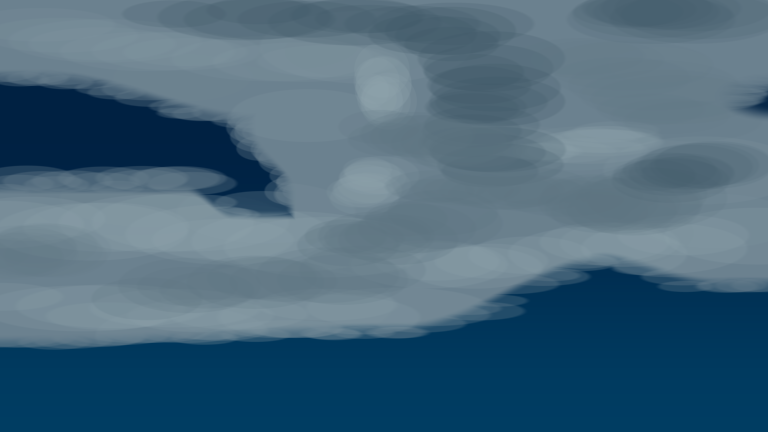
A Shadertoy shader for this background:

```glsl
// Layered translucent storm clouds parting over a deep blue sky.

const vec3 SKY_LOW = vec3(0.0, 0.238, 0.385);
const vec3 SKY_HIGH = vec3(0.0, 0.130, 0.260);
const vec3 MIST = vec3(0.42, 0.505, 0.56);
const vec3 PALE = vec3(0.58, 0.66, 0.69);
const vec3 SLATE = vec3(0.36, 0.45, 0.50);
const vec3 STORM = vec3(0.23, 0.33, 0.39);
const float WIDTH = 16.0 / 9.0;

vec2 hash2(float n) {
    return fract(sin(vec2(n, n + 37.7) * vec2(12.9898, 78.233)) * 43758.55);
}

// Smooth coverage of an axis-aligned ellipse.
float ellipse(vec2 p, vec2 center, vec2 radius, float soft) {
    float d = (length((p - center) / radius) - 1.0) * min(radius.x, radius.y);
    return 1.0 - smoothstep(-soft, soft, d);
}

// Outlines of the cloud bank and of the opening at the left.
float bankBase(float x) {
    return 0.20 + 0.03 * smoothstep(0.0, 0.95, x)
        + 0.165 * smoothstep(0.93, 1.42, x) - 0.06 * smoothstep(1.38, 1.65, x);
}
float gapTop(float x) { return 0.815 - 0.10 * smoothstep(0.1, 0.6, x); }
float gapFloor(float x) { return 0.575 - 0.06 * smoothstep(0.43, 0.54, x); }
float gapEnd(float y) { return 0.57 + 0.09 * (1.0 - smoothstep(0.56, 0.70, y)); }

// Adds one translucent puff to the coverage.
float addPuff(float cover, vec2 p, vec2 center, vec2 size, float seed, float soft) {
    vec2 h = hash2(seed);
    vec2 at = center + (h - 0.5) * size * vec2(0.6, 1.3);
    float puff = ellipse(p, at, size * mix(0.6, 1.3, h.y), soft);
    return mix(cover, 1.0, 0.32 * puff);
}

float cloudCover(vec2 p, float soft) {
    float gap = max(max(p.y - gapTop(p.x), gapFloor(p.x) - p.y), p.x - gapEnd(p.y));
    float cover = smoothstep(0.0, 0.026, min(gap, p.y - bankBase(p.x)));
    // Small opening at the right border
    float rift = length((p - vec2(1.80, 0.775)) / vec2(0.15, 0.06));
    cover *= 1.0 - 0.92 * (1.0 - smoothstep(0.35, 1.0, rift));
    // Scalloped rims
    for (int i = 0; i < 44; i++) {
        float n = float(i), x = n / 43.0 * WIDTH;
        cover = addPuff(cover, p, vec2(x, bankBase(x) + 0.012), vec2(0.105, 0.021), n, soft);
    }
    for (int i = 0; i < 18; i++) {
        float n = float(i), t = n / 17.0;
        float x = t * 0.60, y = mix(0.54, 0.72, t);
        cover = addPuff(cover, p, vec2(x, gapTop(x) + 0.008), vec2(0.085, 0.021), n + 60.0, soft);
        cover = addPuff(cover, p, vec2(x, gapFloor(x)), vec2(0.085, 0.022), n + 90.0, soft);
        cover = addPuff(cover, p, vec2(gapEnd(y) + 0.025, y), vec2(0.055, 0.030), n + 120.0, soft);
        cover = addPuff(cover, p, vec2(1.65 + 0.15 * t, 0.74 + 0.10 * t), vec2(0.07, 0.014), n + 150.0, soft);
    }
    return cover;
}

// Lays jittered ellipses along a quadratic curve from a through b to c.
vec3 stroke(vec3 base, vec2 p, vec2 a, vec2 b, vec2 c, vec2 size, vec3 tint, float alpha, float soft) {
    for (int i = 0; i < 10; i++) {
        float t = (float(i) + 0.5) / 10.0;
        vec2 h = hash2(float(i) * 3.1 + a.x * 17.0 + a.y * 29.0);
        vec2 at = mix(mix(a, b, t), mix(b, c, t), t) + (h - 0.5) * size * 0.6;
        base = mix(base, tint, alpha * ellipse(p, at, size * mix(0.7, 1.2, h.x), soft));
    }
    return base;
}

vec3 cloudColor(vec2 p, float soft) {
    vec3 c = MIST;
    // Faint overlapping sheets
    for (int i = 0; i < 36; i++) {
        vec2 h = hash2(float(i) + 200.0), k = hash2(float(i) + 300.0);
        vec2 size = vec2(0.16, 0.055) * mix(0.6, 1.7, k.x);
        c = mix(c, mix(SLATE, PALE, k.y), 0.13 * ellipse(p, h * vec2(WIDTH, 1.0), size, soft));
    }
    // Bright lower bank and lit upper left
    c = stroke(c, p, vec2(0.00, 0.47), vec2(0.38, 0.49), vec2(0.76, 0.43), vec2(0.22, 0.065), PALE, 0.17, soft);
    c = stroke(c, p, vec2(0.02, 0.31), vec2(0.40, 0.24), vec2(0.95, 0.30), vec2(0.20, 0.045), PALE, 0.16, soft);
    c = stroke(c, p, vec2(0.95, 0.37), vec2(1.25, 0.42), vec2(1.75, 0.45), vec2(0.18, 0.055), PALE, 0.17, soft);
    c = stroke(c, p, vec2(0.10, 0.94), vec2(0.25, 0.88), vec2(0.85, 0.85), vec2(0.20, 0.045), PALE, 0.09, soft);
    c = stroke(c, p, vec2(1.27, 0.64), vec2(1.36, 0.66), vec2(1.47, 0.71), vec2(0.13, 0.027), PALE, 0.12, soft);
    // Bright breaks beside the dark column
    c = stroke(c, p, vec2(0.87, 0.83), vec2(0.87, 0.79), vec2(0.90, 0.76), vec2(0.055, 0.055), PALE, 0.14, soft);
    c = stroke(c, p, vec2(0.83, 0.54), vec2(0.86, 0.58), vec2(0.88, 0.61), vec2(0.08, 0.04), PALE, 0.13, soft);
    // Grey folds in the lower bank
    c = stroke(c, p, vec2(0.33, 0.32), vec2(0.60, 0.35), vec2(0.86, 0.36), vec2(0.15, 0.058), SLATE, 0.18, soft);
    c = stroke(c, p, vec2(0.00, 0.42), vec2(0.06, 0.41), vec2(0.14, 0.42), vec2(0.13, 0.055), SLATE, 0.08, soft);
    c = stroke(c, p, vec2(0.79, 0.43), vec2(0.90, 0.46), vec2(1.02, 0.50), vec2(0.12, 0.050), SLATE, 0.22, soft);
    // Dark canopy and twisting column
    c = stroke(c, p, vec2(0.42, 0.97), vec2(0.75, 0.97), vec2(1.05, 0.94), vec2(0.17, 0.045), STORM, 0.19, soft);
    c = stroke(c, p, vec2(0.98, 0.94), vec2(1.17, 0.87), vec2(1.13, 0.76), vec2(0.15, 0.055), STORM, 0.21, soft);
    c = stroke(c, p, vec2(1.16, 0.78), vec2(1.08, 0.70), vec2(1.18, 0.60), vec2(0.15, 0.050), STORM, 0.18, soft);
    c = stroke(c, p, vec2(0.89, 0.70), vec2(1.00, 0.67), vec2(1.12, 0.65), vec2(0.12, 0.050), SLATE, 0.18, soft);
    c = stroke(c, p, vec2(1.00, 0.57), vec2(1.15, 0.57), vec2(1.30, 0.55), vec2(0.13, 0.040), SLATE, 0.17, soft);
    // Dark billows at the right
    c = stroke(c, p, vec2(1.37, 0.53), vec2(1.43, 0.52), vec2(1.49, 0.54), vec2(0.14, 0.060), SLATE, 0.17, soft);
    c = stroke(c, p, vec2(1.52, 0.58), vec2(1.57, 0.61), vec2(1.63, 0.61), vec2(0.12, 0.045), STORM, 0.11, soft);
    c = stroke(c, p, vec2(1.46, 0.97), vec2(1.53, 0.97), vec2(1.60, 0.97), vec2(0.17, 0.050), STORM, 0.12, soft);
    return stroke(c, p, vec2(1.35, 0.88), vec2(1.48, 0.80), vec2(1.62, 0.70), vec2(0.17, 0.050), SLATE, 0.11, soft);
}

void mainImage(out vec4 fragColor, in vec2 fragCoord) {
    vec2 p = fragCoord / iResolution.xy * vec2(WIDTH, 1.0);
    float soft = 0.8 / iResolution.y;
    vec3 sky = mix(SKY_LOW, SKY_HIGH, smoothstep(0.0, 0.7, p.y));
    fragColor = vec4(mix(sky, cloudColor(p, soft), cloudCover(p, soft)), 1.0);
}
```
